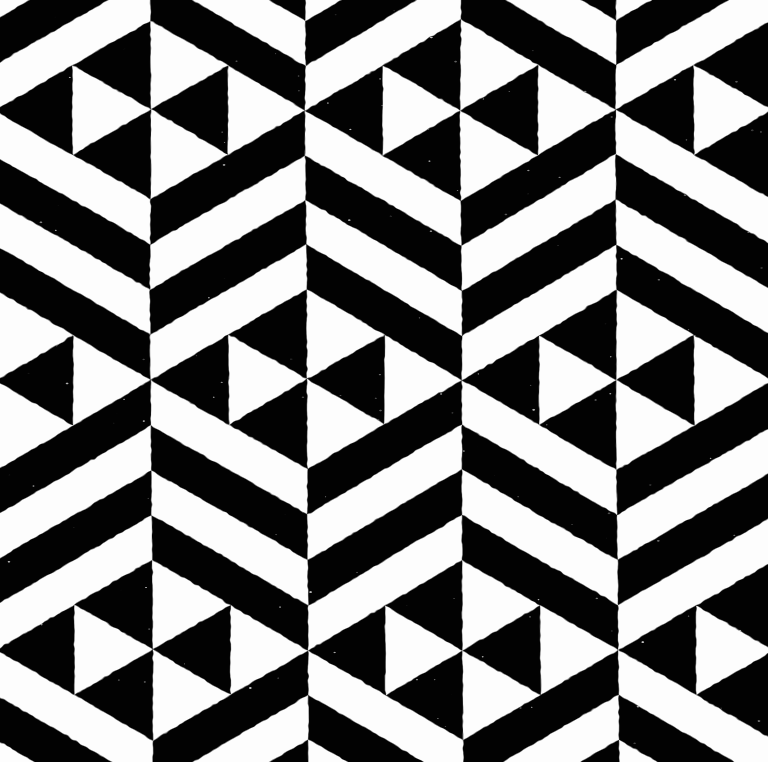
This pattern is drawn by a WebGL 1 fragment shader. Its source:

```glsl
precision highp float;
// Black and white op-art lozenges of triangles, linked by chevron stripes, with worn print edges.

uniform vec2 u_resolution;

// All lengths are fractions of the canvas width.
const float COLUMN_WIDTH = 0.2022;
const float STRIPE_HEIGHT = 0.0586;
const float STRIPE_THICKNESS = 0.0507;   // measured across the slanted stripe
const vec2 LOZENGE_CENTER = vec2(0.1968, 0.849);
const float LEAN = 0.004;
const vec3 INK = vec3(0.008);
const vec3 PAPER = vec3(0.993);

float hash(vec2 p) {
  vec3 q = fract(p.xyx * vec3(0.1031, 0.1030, 0.0973));
  q += dot(q, q.yzx + 33.33);
  return fract((q.x + q.y) * q.z);
}

float valueNoise(vec2 p) {
  vec2 cell = floor(p);
  vec2 f = fract(p);
  f = f * f * (3.0 - 2.0 * f);
  float low = mix(hash(cell), hash(cell + vec2(1.0, 0.0)), f.x);
  float high = mix(hash(cell + vec2(0.0, 1.0)), hash(cell + 1.0), f.x);
  return mix(low, high, f.y);
}

vec2 wobble(vec2 p, float frequency, float amount) {
  vec2 n = vec2(valueNoise(p * frequency + 17.0), valueNoise(p * frequency + 71.0));
  return (n - 0.5) * amount;
}

// Signed distance to the nearest colour edge: positive on paper, negative on ink.
// Grid units: one column across, one stripe height up.
float patternDistance(vec2 grid) {
  float column = floor(grid.x);
  float x = fract(grid.x);
  float seam = min(x, 1.0 - x) * COLUMN_WIDTH;

  // Alternate columns shift by half a period; each period mirrors vertically.
  float y = abs(mod(grid.y + 6.0 + 6.0 * mod(column, 2.0), 12.0) - 6.0);
  float slant = y - 2.0 + 2.0 * x;

  // A half turn about the middle of the strip swaps ink and paper.
  float tone = 1.0;
  if (slant > 2.0) {
    x = 1.0 - x;
    y = 6.0 - y;
    slant = 4.0 - slant;
    tone = -1.0;
  }

  float d;
  if (slant < 0.0) {
    // Half lozenge with a contrasting middle triangle.
    float triangle = max((x - 0.5) * COLUMN_WIDTH, (y - 2.0 * x) * STRIPE_THICKNESS);
    d = min(-slant * STRIPE_THICKNESS, triangle);
  } else {
    // Slanted stripes.
    float edge = 0.5 - abs(fract(slant) - 0.5);
    d = (slant < 1.0 ? -edge : edge) * STRIPE_THICKNESS;
  }
  return tone * sign(d) * min(abs(d), seam);
}

// Sparse pinholes, one at most in each grid cell.
float specks(vec2 p, float density, float chance, float pixel) {
  vec2 cell = floor(p * density);
  vec2 offset = 0.2 + 0.6 * vec2(hash(cell + 3.0), hash(cell + 47.0));
  vec2 toSpeck = (p - (cell + offset) / density) * vec2(0.7, 1.0);
  float radius = mix(0.0004, 0.0012, hash(cell + 91.0));
  float dot1 = 1.0 - smoothstep(radius - pixel * 0.5, radius + pixel * 0.5, length(toSpeck));
  return dot1 * step(1.0 - chance, hash(cell + 131.0)) * mix(0.25, 0.8, hash(cell + 163.0));
}

void main() {
  float pixel = 1.0 / u_resolution.x;
  vec2 p = gl_FragCoord.xy * pixel;

  // Slow drift of the hand-cut pieces and fine raggedness of their edges.
  vec2 worn = p + wobble(p, 5.0, 0.003) + wobble(p, 170.0, 0.0016);
  worn.x += LEAN * (p.y - 0.5);
  vec2 grid = (worn - LOZENGE_CENTER) / vec2(COLUMN_WIDTH, STRIPE_HEIGHT);

  float d = patternDistance(grid);
  float softness = max(0.8 * pixel, 0.0012);
  float paper = smoothstep(-softness, softness, d);

  // Pinholes show in the ink, mostly close to its edges.
  float nearEdge = 1.0 - smoothstep(0.008, 0.016, -d);
  float holes = specks(p, 60.0, 0.10, pixel) * nearEdge + specks(p, 31.0, 0.03, pixel);
  paper = max(paper, min(holes, 1.0) * step(d, 0.0));

  gl_FragColor = vec4(mix(INK, PAPER, paper), 1.0);
}
```
